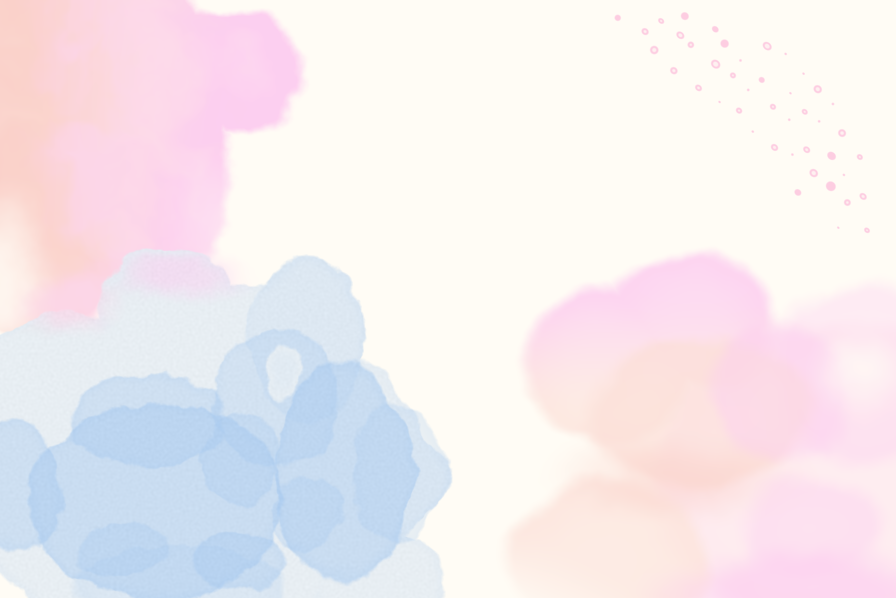
Give the GLSL for this background, as a WebGL 2 fragment shader.

```glsl
#version 300 es
precision highp float;
uniform vec2 u_resolution;
out vec4 fragColor;

#define PAPER vec3(1.0, 0.988, 0.96)
#define CORAL vec3(0.98, 0.81, 0.78)
#define PEACH vec3(0.99, 0.90, 0.87)
#define ROSE vec3(0.99, 0.84, 0.91)
#define ORCHID vec3(0.99, 0.81, 0.94)
#define MIST vec3(0.895, 0.925, 0.95)
#define BLUE vec3(0.65, 0.785, 0.935)
#define WARP 0.045
#define RIM 0.22
#define GRAIN 0.022
#define DOT_CELL 0.041

vec2 hash2(vec2 p) {
  vec3 h = fract(vec3(p.xyx) * vec3(0.1031, 0.103, 0.0973));
  h += dot(h, h.yzx + 33.33);
  return fract((h.xx + h.yz) * h.zy);
}

float gradientNoise(vec2 p) {
  vec2 i = floor(p), f = fract(p), u = f * f * (3.0 - 2.0 * f);
  vec2 e = vec2(1.0, 0.0);
  float a = dot(hash2(i) * 2.0 - 1.0, f);
  float b = dot(hash2(i + e) * 2.0 - 1.0, f - e);
  float c = dot(hash2(i + e.yx) * 2.0 - 1.0, f - e.yx);
  float d = dot(hash2(i + 1.0) * 2.0 - 1.0, f - 1.0);
  return mix(mix(a, b, u.x), mix(c, d, u.x), u.y);
}

float fbm(vec2 p) {
  float sum = 0.0, amp = 0.6;
  for (int i = 0; i < 4; i++) {
    sum += amp * gradientNoise(p);
    p = p * 2.03 + 19.7;
    amp *= 0.5;
  }
  return sum;
}

// Approximate signed distance to an ellipse
float blob(vec2 p, vec2 center, vec2 radius) {
  return (length((p - center) / radius) - 1.0) * min(radius.x, radius.y);
}

// Translucent paint with a slightly denser rim
void wash(inout vec3 col, vec3 tint, float d, float soft, float alpha) {
  float rim = exp(-d * d / (9.0 * soft * soft));
  float fill = smoothstep(soft, -soft, d) * (1.0 + RIM * rim);
  col = mix(col, tint, min(alpha * fill, 1.0));
}

void cornerCloud(inout vec3 col, vec2 p, vec2 q, float tone) {
  float d = blob(q, vec2(0.10, 0.83), vec2(0.27, 0.29));
  d = min(d, blob(q, vec2(0.37, 0.885), vec2(0.128, 0.098)));
  d = min(d, blob(q, vec2(0.22, 0.70), vec2(0.175, 0.20)));
  d = min(d, blob(q, vec2(0.07, 0.55), vec2(0.11, 0.12)));
  vec3 tint = mix(CORAL, ROSE, smoothstep(0.02, 0.24, p.x + 0.3 * tone));
  tint = mix(tint, ORCHID, smoothstep(0.22, 0.42, p.x + 0.2 * tone));
  float fade = 0.5 * smoothstep(0.24, 0.40, p.x) * smoothstep(0.80, 0.62, p.y);
  wash(col, tint, d, 0.012, 0.93 - fade + 0.35 * tone);
  wash(col, PAPER, blob(q, vec2(0.0, 0.53), vec2(0.06, 0.10)), 0.05, 0.7);
}

void blueCloud(inout vec3 col, vec2 p, vec2 q, float s) {
  float d = blob(q, vec2(0.117, 0.258), vec2(0.234, 0.215));
  d = min(d, blob(q, vec2(0.29, 0.20), vec2(0.35, 0.28)));
  d = min(d, blob(q, vec2(0.283, 0.492), vec2(0.12, 0.094)));
  d = min(d, blob(q, vec2(0.42, 0.42), vec2(0.13, 0.115)));
  float peak = blob(q, vec2(0.515, 0.434), vec2(0.103, 0.14));
  d = min(d, min(peak, blob(q, vec2(0.61, 0.23), vec2(0.10, 0.16))));
  d = min(d, blob(q, vec2(0.65, 0.20), vec2(0.092, 0.09)));
  d = min(d, blob(q, vec2(0.635, 0.02), vec2(0.108, 0.09)));
  wash(col, MIST, d, s, 0.88);
  wash(col, BLUE, peak, s, 0.16);
  // Pink bleeding over the upper edge
  wash(col, ORCHID, blob(q, vec2(0.30, 0.54), vec2(0.09, 0.035)), 0.02, 0.4);
  wash(col, ROSE, blob(q, vec2(0.11, 0.49), vec2(0.06, 0.04)), 0.025, 0.6);
  // Overlapping blue lobes
  wash(col, BLUE, blob(q, vec2(0.46, 0.33), vec2(0.108, 0.115)), s, 0.32);
  wash(col, PAPER, blob(q, vec2(0.47, 0.37), vec2(0.03, 0.045)), s, 0.42);
  wash(col, BLUE, blob(q, vec2(0.66, 0.21), vec2(0.08, 0.12)), s, 0.24);
  wash(col, BLUE, blob(q, vec2(0.575, 0.21), vec2(0.108, 0.185)), s, 0.46);
  wash(col, BLUE, blob(q, vec2(0.02, 0.19), vec2(0.085, 0.11)), s, 0.4);
  wash(col, BLUE, blob(q, vec2(0.265, 0.16), vec2(0.215, 0.165)), s, 0.46);
  wash(col, BLUE, blob(q, vec2(0.245, 0.30), vec2(0.125, 0.085)), s, 0.38);
  wash(col, BLUE, blob(q, vec2(0.40, 0.23), vec2(0.07, 0.075)), s, 0.3);
  wash(col, BLUE, blob(q, vec2(0.205, 0.075), vec2(0.075, 0.05)), s, 0.3);
  wash(col, BLUE, blob(q, vec2(0.40, 0.06), vec2(0.085, 0.05)), s, 0.38);
  wash(col, BLUE, blob(q, vec2(0.52, 0.14), vec2(0.058, 0.065)), s, 0.28);
  wash(col, BLUE, blob(q, vec2(0.30, 0.02), vec2(0.18, 0.06)), s, 0.2);
  col += GRAIN * gradientNoise(p * 190.0) * smoothstep(s, -s, d);
}

void roseCloud(inout vec3 col, vec2 p, vec2 q) {
  wash(col, ROSE, blob(q, vec2(1.40, 0.20), vec2(0.30, 0.26)), 0.025, 0.4);
  float top = min(blob(q, vec2(1.02, 0.385), vec2(0.145, 0.125)),
                  blob(q, vec2(1.16, 0.46), vec2(0.135, 0.11)));
  wash(col, mix(PEACH, ORCHID, smoothstep(0.30, 0.52, p.y)), top, 0.014, 0.72);
  wash(col, ORCHID, blob(q, vec2(1.44, 0.38), vec2(0.15, 0.15)), 0.02, 0.32);
  wash(col, mix(PEACH, CORAL, 0.3), blob(q, vec2(1.17, 0.31), vec2(0.19, 0.125)), 0.016, 0.6);
  wash(col, ORCHID, blob(q, vec2(1.31, 0.34), vec2(0.115, 0.115)), 0.016, 0.4);
  wash(col, PAPER, blob(q, vec2(1.435, 0.38), vec2(0.05)), 0.05, 0.6);
  float fade = smoothstep(-0.06, 0.12, p.y + 0.5 * (p.x - 0.88));
  wash(col, PEACH, blob(q, vec2(1.02, 0.06), vec2(0.165, 0.135)), 0.016, 0.75 * fade);
  wash(col, CORAL, blob(q, vec2(1.13, 0.20), vec2(0.14, 0.05)), 0.04, 0.38);
  wash(col, ORCHID, blob(q, vec2(1.36, 0.12), vec2(0.11, 0.08)), 0.018, 0.36);
  wash(col, ORCHID, blob(q, vec2(1.35, 0.01), vec2(0.20, 0.06)), 0.03, 0.6);
}

// Small rings and specks scattered in a curved diagonal band
void dots(inout vec3 col, vec2 p, float px) {
  vec2 v = p - vec2(1.232, 0.78);
  vec2 band = vec2(dot(v, vec2(0.77, -0.64)), dot(v, vec2(0.64, 0.77)));
  vec2 id = floor(band / DOT_CELL), rnd = hash2(id + 71.0), kind = hash2(id + 137.0);
  vec2 center = (id + 0.5 + 0.5 * (rnd - 0.5)) * DOT_CELL;
  float along = center.x / 0.295, arch = max(1.0 - along * along, 0.0);
  float inside = step(abs(center.y - 0.074 * arch), 0.08 * sqrt(arch)) * step(0.001, arch);
  float radius = kind.x < 0.3 ? 0.002 : mix(0.005, 0.0085, kind.y);
  vec2 o = band - center;
  float d = length(o * vec2(1.0, 1.0 + 0.3 * rnd.x)) - radius;
  float ring = smoothstep(px, -px, d);
  ring *= 1.0 - 0.75 * smoothstep(px, -px, d + 0.0036) * step(0.45, kind.x);
  col = mix(col, vec3(0.99, 0.77, 0.87), 0.85 * ring * inside);
}

void main() {
  vec2 p = gl_FragCoord.xy / u_resolution.y;
  float px = 1.0 / u_resolution.y;
  vec2 drift = vec2(fbm(p * 7.0), fbm(p * 7.0 + 43.0));
  vec2 fine = vec2(fbm(p * 32.0 + 5.0), fbm(p * 32.0 + 61.0));
  float tone = fbm(p * 5.0 + drift + 11.0);

  vec3 col = PAPER;
  cornerCloud(col, p, p + 1.5 * WARP * drift + 0.012 * fine, tone);
  blueCloud(col, p, p + WARP * drift + 0.014 * fine, max(0.003, px));
  roseCloud(col, p, p + WARP * drift + 0.005 * fine);
  dots(col, p, px);
  fragColor = vec4(clamp(col, 0.0, 1.0), 1.0);
}
```
